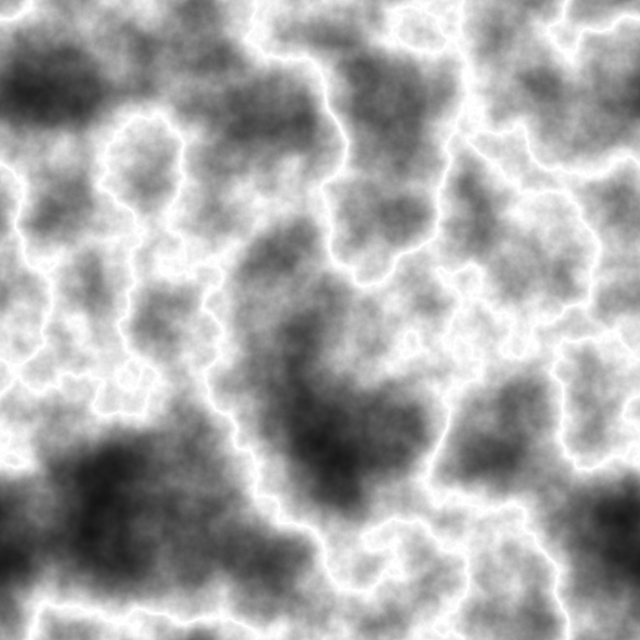
This texture is drawn by a WebGL 1 fragment shader. Its source:

```glsl
precision highp float;
// Tileable grey storm clouds crossed by thin, bright, lightning-like veins.
// Wrapping gradient noise is summed over octaves and folded at zero:
// its zero contours become white ridges, its peaks and pits dark hollows.

uniform vec2 u_resolution;

const int OCTAVES = 7;
const float BASE_CELLS = 3.0;      // noise cells across the tile, first octave
const float GAIN = 0.48;           // amplitude ratio between octaves
const float CONTRAST = 2.15;       // darkening away from the ridges
const float COMPRESSION = 0.85;    // soft limit that keeps hollows off black
const float RIDGE_ROUNDING = 0.01; // smooths the crease on each ridge
const float SEED = 19.0;
const vec2 OCTAVE_SHIFT = vec2(0.37, 0.61); // keeps lattices from lining up
const vec3 HOLLOW_COLOR = vec3(0.0);
const vec3 RIDGE_COLOR = vec3(1.0);
const float TAU = 6.2831853;

// Sine-free hash of a lattice point and a seed, in 0..1
float hash(vec3 p) {
  p = fract(p * vec3(0.1031, 0.1030, 0.0973));
  p += dot(p, p.yzx + 33.33);
  return fract((p.x + p.y) * p.z);
}

// Contribution of one lattice corner; the lattice repeats every period cells
float cornerSlope(vec2 corner, vec2 offset, float period, float seed) {
  vec2 wrapped = floor(mod(corner + 0.5, period)); // half keeps mod exact
  float angle = TAU * hash(vec3(wrapped, seed));
  return dot(vec2(cos(angle), sin(angle)), offset);
}

float gradientNoise(vec2 p, float period, float seed) {
  vec2 cell = floor(p);
  vec2 f = p - cell;
  vec2 w = f * f * f * (f * (f * 6.0 - 15.0) + 10.0);
  vec2 e = vec2(1.0, 0.0);
  float bottom = mix(cornerSlope(cell, f, period, seed),
                     cornerSlope(cell + e.xy, f - e.xy, period, seed), w.x);
  float top = mix(cornerSlope(cell + e.yx, f - e.yx, period, seed),
                  cornerSlope(cell + e.xx, f - e.xx, period, seed), w.x);
  return mix(bottom, top, w.y);
}

// Octave sum; every octave has a whole number of cells, so it wraps
float fractalNoise(vec2 uv) {
  float total = 0.0;
  float amplitude = 1.0;
  float cells = BASE_CELLS;
  for (int i = 0; i < OCTAVES; i++) {
    float octave = float(i);
    vec2 p = uv * cells + OCTAVE_SHIFT * octave;
    total += amplitude * gradientNoise(p, cells, SEED + 7.0 * octave);
    amplitude *= GAIN;
    cells *= 2.0;
  }
  return total;
}

void main() {
  vec2 uv = gl_FragCoord.xy / u_resolution;
  float height = CONTRAST * fractalNoise(uv);

  // Fold at zero with a rounded crease, then compress the deep end
  float depth = sqrt(height * height + RIDGE_ROUNDING * RIDGE_ROUNDING)
              - RIDGE_ROUNDING;
  float limited = depth * COMPRESSION;
  depth /= sqrt(1.0 + limited * limited);

  vec3 color = mix(RIDGE_COLOR, HOLLOW_COLOR, clamp(depth, 0.0, 1.0));
  gl_FragColor = vec4(color, 1.0);
}
```
